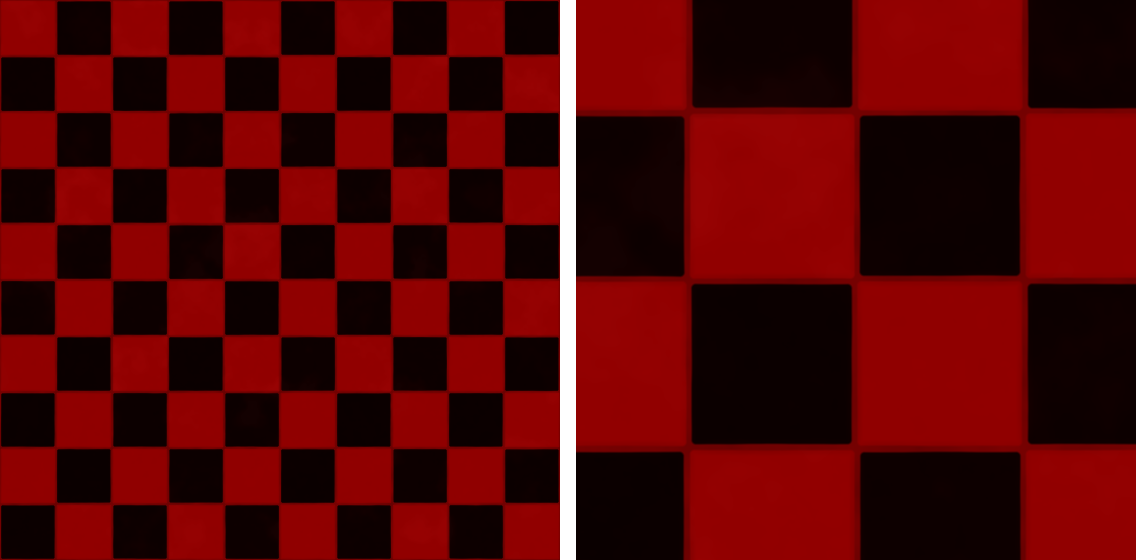
Left: the whole. Right: its middle third, enlarged.
This pattern is drawn by a Shadertoy shader. Its source:

```glsl
const float TILES = 10.0;
const vec3 RED = vec3(0.567, 0.0, 0.0);
const vec3 BLACK = vec3(0.046, 0.0, 0.0);
const vec3 GROUT = vec3(0.43, 0.004, 0.004);

float hash(vec2 p) {
    vec3 q = fract(p.xyx * vec3(0.1031, 0.1030, 0.0973));
    q += dot(q, q.yzx + 33.33);
    return fract((q.x + q.y) * q.z);
}

// Value noise that wraps every `period` lattice steps
float wrapNoise(vec2 p, float period, float seed) {
    vec2 i = floor(p), f = fract(p);
    f = f * f * (3.0 - 2.0 * f);
    vec2 lo = mod(i, period) + seed, hi = mod(i + 1.0, period) + seed;
    return mix(mix(hash(lo), hash(vec2(hi.x, lo.y)), f.x),
               mix(hash(vec2(lo.x, hi.y)), hash(hi), f.x), f.y);
}

float wrapFbm(vec2 uv, float period, float seed) {
    float sum = 0.0, gain = 0.5;
    for (int k = 0; k < 4; k++) {
        sum += gain * wrapNoise(uv * period, period, seed);
        period *= 2.0;
        seed += 17.0;
        gain *= 0.5;
    }
    return sum / 0.9375;
}

float roundedBox(vec2 p, float halfSize, float radius) {
    vec2 q = abs(p) - halfSize + radius;
    return length(max(q, 0.0)) + min(max(q.x, q.y), 0.0) - radius;
}

float coverage(float dist, float softness) {
    return 1.0 - smoothstep(-0.5 * softness, 0.5 * softness, dist);
}

void mainImage(out vec4 fragColor, in vec2 fragCoord) {
    vec2 uv = fragCoord / iResolution.xy;
    vec2 grid = uv * TILES;
    vec2 cell = mod(floor(grid), TILES);
    vec2 local = fract(grid) - 0.5;
    float isRed = mod(cell.x + cell.y, 2.0);
    float softness = max(0.018, 1.2 * TILES / iResolution.y);

    // Slightly uneven tile outline
    float tileRandom = hash(cell + 7.0);
    vec2 shift = 0.005 * (vec2(tileRandom, hash(cell + 31.0)) - 0.5);
    float wobble = 0.006 * (wrapFbm(uv, 40.0, 3.0) - 0.5);
    float inset = mix(0.024, 0.011, isRed);
    float dist = roundedBox(local - shift, 0.5 - inset, 0.025) + wobble;

    // Faint smudges, stronger on some tiles
    float smudge = smoothstep(0.5, 0.8, wrapFbm(uv, 20.0, 51.0));
    float grain = wrapFbm(uv, 80.0, 90.0) - 0.5;
    vec3 red = RED + vec3(0.025, 0.012, 0.012) * smudge * tileRandom;
    red *= 1.0 + 0.012 * (tileRandom - 0.5) + 0.015 * grain;
    vec3 black = BLACK + vec3(0.035, 0.003, 0.003) * smudge * tileRandom;
    black.r += 0.012 * (tileRandom - 0.5) + 0.008 * grain;

    // Worn rim just inside each tile
    float rim = smoothstep(-0.04, -0.008, dist) * wrapFbm(uv, 30.0, 23.0);
    red *= 1.0 - 0.1 * rim;
    black.r += 0.02 * rim;

    // Grout with uneven tone
    vec3 grout = GROUT * (0.9 + 0.25 * wrapFbm(uv, 40.0, 71.0));
    vec3 color = mix(grout, mix(black, red, isRed), coverage(dist, softness));
    fragColor = vec4(color, 1.0);
}
```
